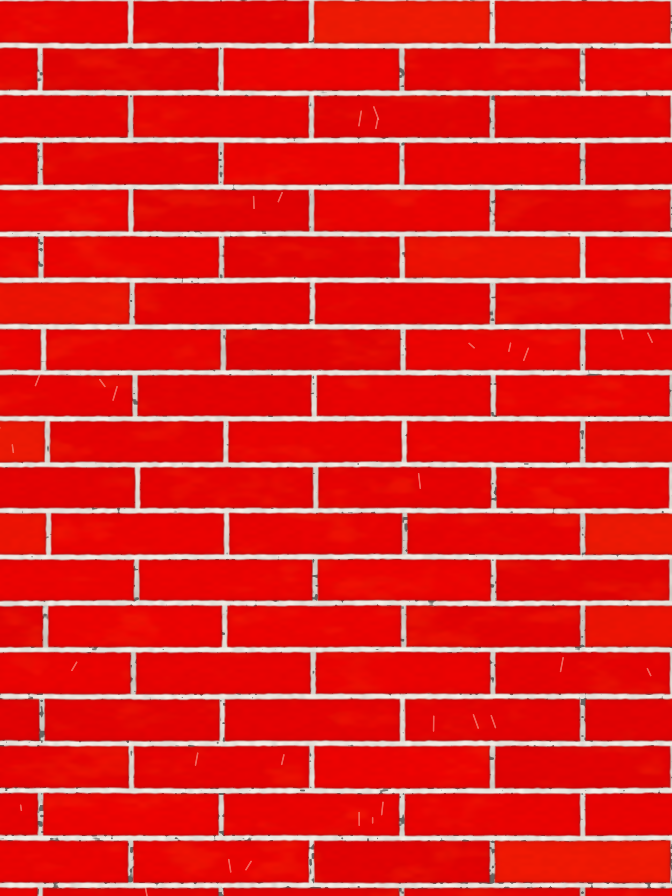
Give the GLSL for this texture, as a WebGL 2 fragment shader.

```glsl
#version 300 es
precision highp float;
// Glazed red brick wall in running bond with pale, worn mortar joints.

uniform vec2 u_resolution;
out vec4 fragColor;

// Layout, in units of the canvas width
const vec2 PITCH = vec2(0.2691, 0.0695);   // brick plus joint
const vec2 ORIGIN = vec2(0.1944, 0.0156);  // lower left corner of brick (0, 0)
const float JOINT = 0.0078;
const float CORNER = 0.0015;
const float SOFTNESS = 0.0019;
const float WALL_HEIGHT = 1.3333;
const float COURSE_SAG = 0.0033;           // slow vertical drift of the courses
const float BULGE = 0.0139;                // sideways drift of the middle courses
const float BULGE_ROW = 7.5;
const float BULGE_ROWS = 3.6;

// Wear and variation
const float ORANGE_FROM = 0.80;            // hash above which a glaze turns orange
const float SCRATCHED = 0.20;              // share of bricks with scratches
const float PIT_SCALE = 210.0;

const vec3 RED = vec3(0.925, 0.012, 0.008);
const vec3 DEEP_RED = vec3(0.85, 0.005, 0.015);
const vec3 ORANGE = vec3(0.94, 0.13, 0.015);
const vec3 RIM = vec3(0.64, 0.04, 0.05);
const vec3 MORTAR = vec3(0.92, 0.90, 0.87);
const vec3 GREY_MORTAR = vec3(0.76, 0.75, 0.72);
const vec3 PIT = vec3(0.30, 0.29, 0.28);
const vec3 SCRATCH = vec3(0.97, 0.60, 0.54);

float hash(vec2 p) {
  return fract(sin(dot(p, vec2(127.1, 311.7))) * 43758.5453);
}

float noise(vec2 p) {
  vec2 i = floor(p), f = fract(p);
  f = f * f * (3.0 - 2.0 * f);
  return mix(mix(hash(i), hash(i + vec2(1, 0)), f.x),
             mix(hash(i + vec2(0, 1)), hash(i + vec2(1, 1)), f.x), f.y);
}

float fbm(vec2 p) {
  return 0.55 * noise(p) + 0.30 * noise(p * 2.1 + 7.3) + 0.15 * noise(p * 4.3 + 3.1);
}

float roundedBox(vec2 p, vec2 halfSize, float r) {
  vec2 q = abs(p) - halfSize + r;
  return length(max(q, 0.0)) + min(max(q.x, q.y), 0.0) - r;
}

float segment(vec2 p, vec2 a, vec2 b) {
  vec2 ab = b - a;
  return length(p - a - ab * clamp(dot(p - a, ab) / dot(ab, ab), 0.0, 1.0));
}

// Glaze colour; q is the position from the brick centre, d the edge distance
vec3 glaze(vec2 p, vec2 q, vec2 id, float d, float pixel) {
  float cloud = fbm(p * vec2(14.0, 30.0) + id * 5.7);
  float tone = hash(id + 3.7);
  vec3 color = mix(RED, DEEP_RED, 0.65 * hash(id + 11.3));
  color = mix(color, ORANGE, 0.75 * smoothstep(ORANGE_FROM, 0.95, tone));
  color = mix(color, ORANGE, 0.45 * smoothstep(0.55, 0.85, cloud));
  color *= 1.0 + 0.035 * (noise(p * vec2(90.0, 170.0)) - 0.5);

  // Darker glaze along the edges, heaviest underneath and on the right
  float under = smoothstep(0.35, 0.5, -q.y / PITCH.y);
  float side = smoothstep(0.47, 0.49, q.x / PITCH.x);
  color = mix(color, RIM, exp(d / 0.0028) * (0.45 + 0.5 * max(under, side)));

  // A few fine chips and scratches
  float marked = step(hash(id + 29.1), SCRATCHED);
  for (int i = 0; i < 3; i++) {
    vec2 seed = id + 17.0 * float(i + 1);
    vec2 a = (vec2(hash(seed), hash(seed + 2.3)) - 0.5) * PITCH * vec2(0.8, 0.5);
    vec2 run = vec2(hash(seed + 5.1) - 0.5, 0.4 + hash(seed + 8.9)) * 0.016;
    float line = segment(q, a, a + run) - 0.0005;
    float kept = marked * step(0.35, hash(seed + 13.7));
    color = mix(color, SCRATCH, 0.65 * kept * (1.0 - smoothstep(0.0, pixel, line)));
  }
  return color;
}

// Mortar: clean bed joints, greyer and pitted upright joints
vec3 mortar(vec2 p, vec2 q, vec2 id) {
  float upright = 1.0 - smoothstep(0.43, 0.48, abs(q.y) / PITCH.y);
  float joint = hash(vec2(id.x + step(0.0, q.x), id.y) + 41.0);
  float low = 1.0 - smoothstep(0.0, 0.35, p.y);
  float wear = upright * (0.25 + 0.5 * joint + 0.3 * low) + 0.12 * low + 0.08;
  vec3 color = mix(MORTAR, GREY_MORTAR, upright * (0.3 + 0.5 * joint));
  color *= 0.95 + 0.10 * noise(p * 120.0);
  float pits = noise(p * PIT_SCALE) * 0.65 + noise(p * PIT_SCALE * 0.4 + 9.0) * 0.35;
  return mix(color, PIT, 0.8 * smoothstep(0.83 - 0.30 * wear, 0.98 - 0.30 * wear, pits));
}

void main() {
  vec2 p = gl_FragCoord.xy / u_resolution.x;
  float pixel = 1.0 / u_resolution.x;

  // Courses drift gently, then alternate ones shift by half a brick
  vec2 wall = p - ORIGIN;
  wall.y -= COURSE_SAG * sin(6.2832 * wall.y / WALL_HEIGHT);
  wall.y += 0.0012 * (noise(p * vec2(7.0, 12.0)) - 0.5);
  float row = floor(wall.y / PITCH.y);
  float away = (row - BULGE_ROW) / BULGE_ROWS;
  wall.x -= BULGE * exp(-away * away) * (1.0 - p.x / 0.87);
  vec2 cell = wall / PITCH + vec2(0.5 * mod(row, 2.0), 0.0);
  vec2 id = floor(cell);
  vec2 q = (fract(cell) - 0.5) * PITCH;

  // Slightly ragged brick outline
  float d = roundedBox(q, 0.5 * (PITCH - JOINT), CORNER);
  d += 0.0012 * (noise(p * 130.0) - 0.5);
  float soft = max(SOFTNESS, 0.75 * pixel);
  float gap = smoothstep(-soft, soft, d);

  vec3 color = mix(glaze(p, q, id, min(d, 0.0), pixel), mortar(p, q, id), gap);
  fragColor = vec4(color, 1.0);
}
```
